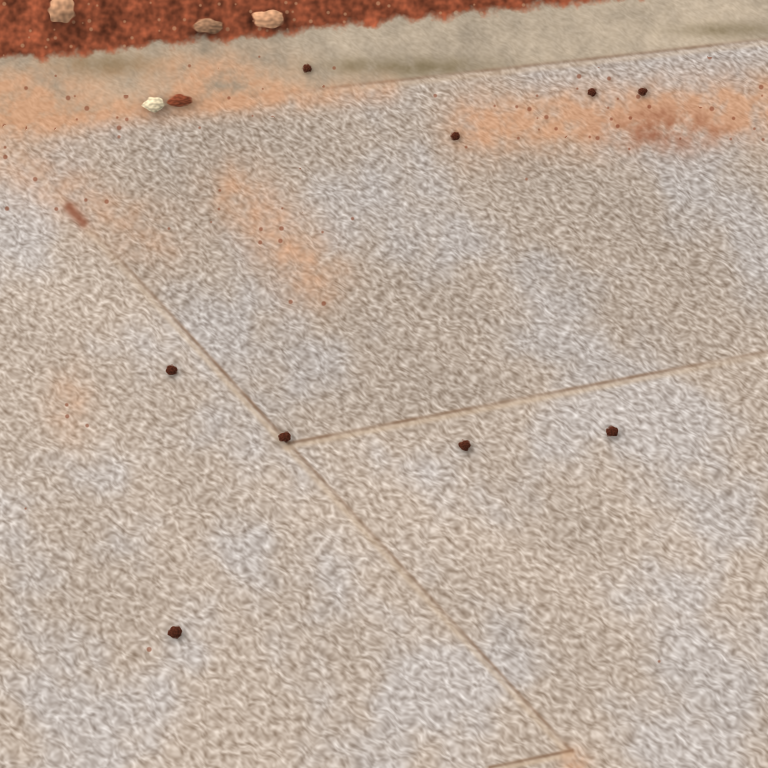
This texture is drawn by a Shadertoy shader. Its source:

```glsl
// Weathered stone paving seen at a slant, with a kerb and red soil along the top.
// Streaky gradient-noise grain, dust smudges and joints drawn as segment
// distances, then scattered grit and a few shaded pebbles.

const vec3 STONE = vec3(0.757, 0.69, 0.628);
const vec3 STONE_COOL = vec3(0.745, 0.705, 0.675);
const vec3 KERB = vec3(0.725, 0.66, 0.575);
const vec3 MOSS = vec3(0.49, 0.43, 0.32);
const vec3 DUST = vec3(0.84, 0.635, 0.49);
const vec3 SOIL = vec3(0.53, 0.285, 0.195);
const vec3 GROOVE = vec3(0.52, 0.4, 0.31);
const vec3 RIDGE = vec3(0.83, 0.73, 0.62);
const vec3 PEBBLE = vec3(0.32, 0.17, 0.12);
const vec3 ROCK = vec3(0.74, 0.56, 0.43);
const vec2 GRAIN_FREQ = vec2(80, 140);  // along and across the streaks
const float GRAIN_GAIN = 0.23;
const vec2 CROSSING = vec2(0.376, 0.423);  // where the long joints meet

vec2 hash2(vec2 p) {
    vec3 q = fract(p.xyx * vec3(0.1031, 0.103, 0.0973));
    q += dot(q, q.yzx + 33.33);
    return fract((q.xx + q.yz) * q.zy);
}

float noise(vec2 p) {  // gradient noise
    vec2 i = floor(p), f = fract(p), u = f * f * f * (f * (f * 6.0 - 15.0) + 10.0);
    vec4 g;
    for (int k = 0; k < 4; k++) {
        vec2 o = vec2(k & 1, k >> 1);
        float a = 6.2832 * hash2(i + o).x;
        g[k] = dot(vec2(cos(a), sin(a)), f - o);
    }
    return mix(mix(g.x, g.y, u.x), mix(g.z, g.w, u.x), u.y);
}

float fbm(vec2 p) {
    float sum = 0.0, amp = 1.0;
    for (int i = 0; i < 4; i++, amp *= 0.55) {
        sum += amp * noise(p);
        p = mat2(1.6, 1.2, -1.2, 1.6) * p + 7.3;
    }
    return sum;
}

float blob(vec2 p, vec2 centre, vec2 radius) {
    vec2 q = (p - centre) / radius;
    return exp(-dot(q, q));
}

// Soft stroke from a to b
float smudge(vec2 p, vec2 a, vec2 b, float width) {
    vec2 d = b - a;
    return blob(p, a + d * clamp(dot(p - a, d) / dot(d, d), 0.0, 1.0), vec2(width));
}

// Dark groove with a pale ridge on its lower left side
void joint(inout vec3 col, vec2 p, vec2 a, vec2 b, float strength) {
    float wear = strength * clamp(0.75 + 0.8 * noise(p * 24.0), 0.0, 1.0);
    col = mix(col, RIDGE, 0.75 * strength * smudge(p + vec2(0.003, 0.005), a, b, 0.0045));
    col = mix(col, GROOVE, wear * smudge(p, a, b, 0.0025));
}

// Lumpy stone lit from the upper left, with a contact shadow
void stone(inout vec3 col, vec2 p, vec2 c, vec2 r, vec3 tint) {
    vec2 q = (p - c) / r;
    float edge = length(q) + 0.35 * noise(q * 1.4 + c * 91.0);
    float aa = 1.0 / (iResolution.y * min(r.x, r.y));
    float light = 0.95 + 0.3 * dot(q, vec2(-0.5, 0.8)) + 0.3 * noise(q * 3.0 + c * 40.0);
    col *= 1.0 - 0.4 * blob(q, vec2(0.3, -0.5), vec2(1.2));
    col = mix(col, tint * light, 1.0 - smoothstep(0.95 - aa, 0.95 + aa, edge));
}

// Coverage of jittered dots on a grid
float grit(vec2 p, float cells, float density) {
    vec2 id = floor(p * cells), h = hash2(id + 51.0);
    float d = length(fract(p * cells) - 0.3 - 0.4 * hash2(id + 17.0));
    float r = 0.08 + 0.16 * h.y, aa = cells / iResolution.y;
    return step(h.x, density) * (1.0 - smoothstep(r - aa, r + aa, d));
}

void mainImage(out vec4 fragColor, in vec2 fragCoord) {
    vec2 p = fragCoord / iResolution.xy;
    float cloud = fbm(p * 5.0), rough = fbm(p * 32.0);

    // Streaky grain, finer with distance
    vec2 g = vec2((p.x - 0.5) * (1.0 + 0.4 * p.y), p.y * (1.0 + 0.3 * p.y));
    g += 0.006 * vec2(noise(p * 45.0), noise(p * 45.0 + 31.0));
    g = mat2(0.82, 0.57, -0.57, 0.82) * g;
    float grain = noise(g * GRAIN_FREQ) + 0.6 * noise(g * GRAIN_FREQ * 1.7 + 9.0);

    // Slabs, the far one darker
    vec3 col = mix(STONE, STONE_COOL, smoothstep(-0.15, 0.5, cloud + 0.2 * p.x - 0.08));
    float far = smoothstep(-0.02, 0.03, p.y - 0.35 - 0.193 * p.x) * smoothstep(-0.02, 0.03, p.y - 0.828 + 1.085 * p.x);
    col *= 1.015 - 0.05 * far + 0.05 * cloud + 0.06 * noise(g * vec2(3, 10));
    col += GRAIN_GAIN * grain * vec3(0.95, 1.0, 1.03);

    // Kerb with damp stains
    float moss = blob(p, vec2(0.14, 0.915), vec2(0.07, 0.016)) + blob(p, vec2(0.53, 0.913), vec2(0.11, 0.012))
               + blob(p, vec2(0.95, 0.961), vec2(0.06, 0.009));
    vec3 kerb = KERB * (1.0 + 0.1 * rough + 0.12 * cloud) + 0.06 * grain;
    kerb = mix(kerb, MOSS, clamp(moss * (0.65 + 0.7 * rough), 0.0, 0.8));
    col = mix(col, kerb, smoothstep(-0.003, 0.003, p.y - 0.838 - 0.111 * p.x));

    // Joints
    joint(col, p, vec2(0, 0.838), vec2(1, 0.949), 0.55);
    joint(col, p, vec2(0.03, 0.8), CROSSING, 0.35 + 0.4 * smoothstep(0.7, 0.5, p.y));
    joint(col, p, CROSSING, vec2(0.745, 0.021), 0.6);
    joint(col, p, CROSSING, vec2(1, 0.543), 0.75 - 0.4 * smoothstep(0.8, 1.0, p.x));
    joint(col, p, vec2(0.638, 0.001), vec2(0.745, 0.023), 0.9);

    // Red dust swept over the paving
    float dust = 0.9 * smudge(p, vec2(0.62, 0.835), vec2(1, 0.862), 0.04)
        + 0.9 * blob(p, vec2(0.02, 0.875), vec2(0.12, 0.045)) + 0.9 * blob(p, vec2(0.28, 0.9), vec2(0.09, 0.035))
        + 0.6 * smudge(p, vec2(0, 0.84), vec2(0.5, 0.885), 0.018) + 0.6 * smudge(p, vec2(0.31, 0.75), vec2(0.41, 0.64), 0.042)
        + 0.45 * blob(p, vec2(0.09, 0.475), vec2(0.03, 0.045)) + 0.4 * smudge(p, vec2(0, 0.8), vec2(0.2, 0.69), 0.04)
        + 0.8 * blob(p, vec2(0.75, 0.008), vec2(0.018));
    dust = clamp(dust * (0.85 + 0.7 * rough + 0.3 * cloud), 0.0, 0.85);
    col = mix(col, DUST + 0.07 * grain, dust);
    float pile = blob(p, vec2(0.866, 0.832), vec2(0.065, 0.025)) * (0.4 + 0.8 * rough);
    pile += 0.7 * smudge(p, vec2(0.09, 0.73), vec2(0.108, 0.71), 0.007) + 0.6 * grit(p, 75.0, 0.22 * dust);
    col = mix(col, SOIL, clamp(pile, 0.0, 0.75));

    // Soil bank
    vec3 soil = SOIL * (1.0 + 0.45 * rough + 0.35 * noise(p * 130.0));
    soil = mix(soil, ROCK, 0.65 * grit(p, 90.0, 0.2));
    col = mix(col, soil, smoothstep(-0.006, 0.006, p.y - 0.921 - 0.102 * p.x + 0.012 * rough));

    // Rocks, a pale chip, then dark pebbles
    stone(col, p, vec2(0.081, 0.987), vec2(0.019, 0.018), ROCK);
    stone(col, p, vec2(0.35, 0.975), vec2(0.021, 0.013), ROCK * 1.1);
    stone(col, p, vec2(0.27, 0.966), vec2(0.02, 0.01), ROCK * 0.85);
    stone(col, p, vec2(0.201, 0.864), vec2(0.015, 0.01), vec3(0.91, 0.84, 0.7));
    stone(col, p, vec2(0.233, 0.869), vec2(0.016, 0.008), SOIL);
    vec2 pebbles[9] = vec2[9](vec2(0.223, 0.518), vec2(0.371, 0.431), vec2(0.605, 0.42), vec2(0.797, 0.438),
        vec2(0.228, 0.177), vec2(0.593, 0.823), vec2(0.771, 0.88), vec2(0.837, 0.881), vec2(0.4, 0.911));
    for (int i = 0; i < 9; i++) stone(col, p, pebbles[i], vec2(0.009, 0.008) * (1.1 - 0.5 * pebbles[i].y), PEBBLE);
    fragColor = vec4(clamp(col, 0.0, 1.0), 1);
}
```
